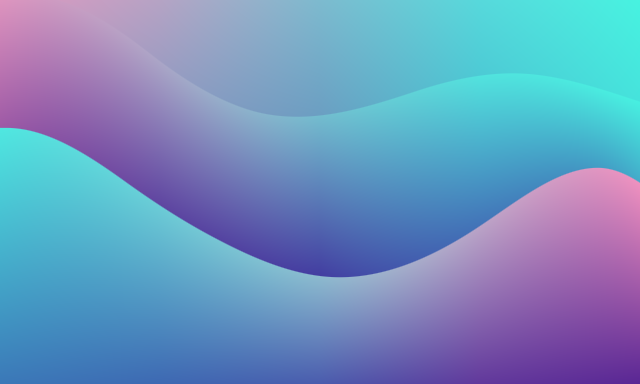
This background is drawn by a Shadertoy shader. Its source:

```glsl
// Three layered waves filled with soft pink, teal, blue and violet gradients.
// Each crest is a smooth Hermite curve; each layer blends a horizontal colour
// ramp along its crest into a deeper ramp along its base.

const int KNOTS = 7;

// Cubic between two knots, each holding (x, height, slope)
float hermite(float x, vec3 a, vec3 b) {
    float span = b.x - a.x;
    float t = clamp((x - a.x) / span, 0.0, 1.0);
    float s = 1.0 - t;
    float level = mix(a.y, b.y, t * t * (3.0 - 2.0 * t));
    return level + span * t * s * (a.z * s - b.z * t);
}

// Height of a wave running through all its knots
float waveHeight(float x, vec3 knots[KNOTS]) {
    float height = knots[0].y;
    for (int i = 0; i < KNOTS - 1; i++) {
        if (x >= knots[i].x) height = hermite(x, knots[i], knots[i + 1]);
    }
    return height;
}

// Five evenly spaced colour stops from left to right
vec3 ramp(float x, vec3 a, vec3 b, vec3 c, vec3 d, vec3 e) {
    vec3 color = mix(a, b, clamp(x * 4.0, 0.0, 1.0));
    color = mix(color, c, clamp(x * 4.0 - 1.0, 0.0, 1.0));
    color = mix(color, d, clamp(x * 4.0 - 2.0, 0.0, 1.0));
    return mix(color, e, clamp(x * 4.0 - 3.0, 0.0, 1.0));
}

// Blend from crest colour to base colour by relative depth
vec3 shade(vec3 crest, vec3 base, float y, float top, float bottom) {
    return mix(crest, base, clamp((top - y) / (top - bottom), 0.0, 1.0));
}

// Antialiased coverage of the area below a crest
float below(float y, float crest) {
    float d = crest - y;
    return clamp(0.5 + d / max(fwidth(d), 1e-5), 0.0, 1.0);
}

vec3 backLayer(vec2 uv) {
    vec3 crest = ramp(uv.x, vec3(0.88, 0.59, 0.75), vec3(0.71, 0.64, 0.77),
        vec3(0.49, 0.73, 0.81), vec3(0.34, 0.85, 0.86), vec3(0.28, 0.95, 0.88));
    vec3 base = ramp(uv.x, vec3(0.67, 0.57, 0.75), vec3(0.55, 0.59, 0.75),
        vec3(0.42, 0.62, 0.76), vec3(0.28, 0.76, 0.82), vec3(0.27, 0.88, 0.86));
    return shade(crest, base, uv.y, 1.0, 0.696);
}

vec3 middleLayer(vec2 uv, float top, float bottom) {
    vec3 crest = ramp(uv.x, vec3(0.88, 0.59, 0.75), vec3(0.67, 0.65, 0.78),
        vec3(0.45, 0.74, 0.81), vec3(0.32, 0.89, 0.87), vec3(0.28, 0.94, 0.88));
    vec3 base = ramp(uv.x, vec3(0.62, 0.35, 0.65), vec3(0.37, 0.27, 0.63),
        vec3(0.26, 0.24, 0.63), vec3(0.26, 0.45, 0.72), vec3(0.26, 0.67, 0.79));
    return shade(crest, base, uv.y, top, bottom);
}

vec3 frontLayer(vec2 uv, float top) {
    vec3 crest = ramp(uv.x, vec3(0.31, 0.91, 0.88), vec3(0.42, 0.80, 0.84),
        vec3(0.55, 0.73, 0.81), vec3(0.73, 0.64, 0.78), vec3(0.94, 0.57, 0.75));
    vec3 base = ramp(uv.x, vec3(0.23, 0.47, 0.72), vec3(0.24, 0.41, 0.70),
        vec3(0.29, 0.36, 0.68), vec3(0.38, 0.22, 0.61), vec3(0.35, 0.15, 0.58));
    return shade(crest, base, uv.y, top, 0.0);
}

void mainImage(out vec4 fragColor, in vec2 fragCoord) {
    vec2 uv = fragCoord / iResolution.xy;

    // Crest knots: x, height, slope
    vec3 upperKnots[KNOTS] = vec3[KNOTS](
        vec3(0.039, 1.013, 0.0), vec3(0.234, 0.861, -1.30),
        vec3(0.391, 0.713, -0.50), vec3(0.465, 0.696, 0.0),
        vec3(0.651, 0.763, 0.55), vec3(0.801, 0.809, 0.0),
        vec3(1.0, 0.735, -0.55));
    vec3 lowerKnots[KNOTS] = vec3[KNOTS](
        vec3(0.010, 0.667, 0.0), vec3(0.195, 0.528, -1.20),
        vec3(0.326, 0.389, -0.90), vec3(0.531, 0.278, 0.0),
        vec3(0.729, 0.389, 1.035), vec3(0.934, 0.563, 0.0),
        vec3(1.0, 0.524, -1.10));
    float upper = waveHeight(uv.x, upperKnots);
    float lower = waveHeight(uv.x, lowerKnots);

    // Stack the layers from back to front
    vec3 color = backLayer(uv);
    color = mix(color, middleLayer(uv, upper, lower), below(uv.y, upper));
    color = mix(color, frontLayer(uv, lower), below(uv.y, lower));
    fragColor = vec4(color, 1.0);
}
```
